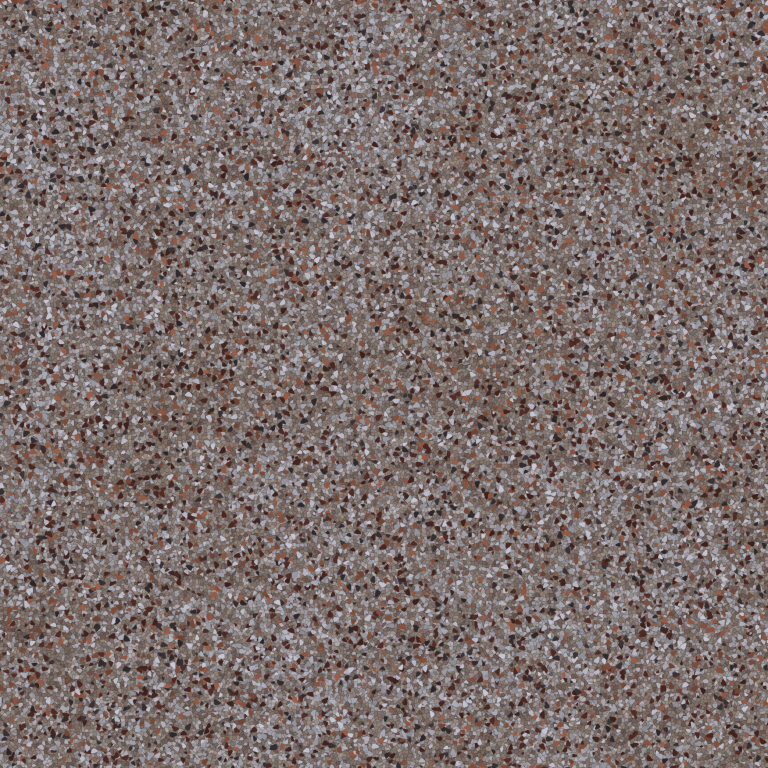
A Shadertoy shader for this texture:

```glsl
// Fine exposed-aggregate stone: tan and pale grit with scattered dark red, black and rust grains.

// Grain counts across the canvas
const float GRIT_CELLS = 215.0;
const float PEBBLE_CELLS = 132.0;

// Share of cells that hold each kind of pebble
const float DARK_RED_SHARE = 0.15;
const float BLACK_SHARE = 0.07;
const float RUST_SHARE = 0.11;
const float PALE_SHARE = 0.22;

const vec2 PEBBLE_RADIUS = vec2(0.20, 0.50);
const float CREVICE_SHADE = 0.78;
const float GRIT_JITTER = 0.14;

const vec3 TAN = vec3(0.535, 0.485, 0.455);
const vec3 PALE = vec3(0.640, 0.620, 0.640);
const vec3 UMBER = vec3(0.470, 0.400, 0.380);
const vec3 DARK_RED = vec3(0.285, 0.150, 0.130);
const vec3 BLACK = vec3(0.200, 0.175, 0.185);
const vec3 RUST = vec3(0.530, 0.310, 0.230);
const vec3 BLUE_WHITE = vec3(0.660, 0.660, 0.705);

vec3 hash3(vec2 p) {
    vec3 q = fract(p.xyx * vec3(0.1031, 0.1030, 0.0973));
    q += dot(q, q.yxz + 33.33);
    return fract((q.xxy + q.yzz) * q.zyx);
}

mat2 rotation(float a) {
    float c = cos(a), s = sin(a);
    return mat2(c, s, -s, c);
}

// Broad, soft drift of tone, about -1 to 1
float patches(vec2 uv) {
    float sum = 0.0, weight = 0.5;
    vec2 p = uv * 9.0;
    for (int i = 0; i < 4; i++) {
        p = rotation(1.1) * p + 2.3;
        sum += weight * sin(p.x + 1.3 * sin(p.y * 0.8)) * cos(p.y);
        p *= 1.9;
        weight *= 0.65;
    }
    return sum;
}

// Packed cellular grit with shaded crevices
vec3 grit(vec2 uv, float patchTone) {
    vec2 p = uv * GRIT_CELLS, cell = floor(p), nearestId = cell;
    float nearest = 9.0, second = 9.0;
    for (int y = -1; y <= 1; y++)
    for (int x = -1; x <= 1; x++) {
        vec2 id = cell + vec2(x, y);
        vec3 h = hash3(id);
        vec2 q = rotation(h.z * 6.283) * (p - id - h.xy);
        float d = length(q * vec2(0.8, 1.2));
        if (d < nearest) {
            second = nearest;
            nearest = d;
            nearestId = id;
        } else {
            second = min(second, d);
        }
    }
    vec3 h = hash3(nearestId + 417.0);
    float kind = h.x + 0.10 * patchTone;
    vec3 color = kind < 0.32 ? UMBER : kind < 0.72 ? TAN : PALE;
    color += GRIT_JITTER * (h.y - 0.5);
    color += 0.03 * (h.z - 0.5) * vec3(1.0, -0.3, -0.7);
    return color * mix(CREVICE_SHADE, 1.0, smoothstep(0.0, 0.32, second - nearest));
}

// Angular outline of a pebble: below 1 inside
float pebbleShape(vec2 q, float seed) {
    vec2 a = abs(q);
    float hexagon = max(a.x, dot(a, vec2(0.5, 0.866)));
    float wobble = 1.0 + 0.16 * sin(3.0 * atan(q.y, q.x) + seed * 40.0);
    return mix(hexagon, length(q), 0.5) * wobble;
}

// Scattered larger pebbles laid over the grit
vec3 addPebbles(vec3 color, vec2 uv, float patchTone) {
    vec2 p = uv * PEBBLE_CELLS, cell = floor(p);
    float edge = 0.5 * PEBBLE_CELLS / iResolution.y;
    for (int y = -1; y <= 1; y++)
    for (int x = -1; x <= 1; x++) {
        vec2 id = cell + vec2(x, y);
        vec3 place = hash3(id + 91.0), look = hash3(id + 733.0);
        float redEnd = DARK_RED_SHARE;
        float blackEnd = redEnd + BLACK_SHARE;
        float rustEnd = blackEnd + RUST_SHARE;
        float paleEnd = rustEnd + PALE_SHARE * (1.0 + 0.5 * patchTone);
        if (look.x > paleEnd) continue;

        vec3 stone = look.x < redEnd ? DARK_RED : look.x < blackEnd ? BLACK
                   : look.x < rustEnd ? RUST : BLUE_WHITE;
        stone *= 0.82 + 0.36 * look.z;
        float radius = mix(PEBBLE_RADIUS.x, PEBBLE_RADIUS.y, look.y);
        vec2 q = rotation(place.z * 6.283) * (p - id - place.xy);
        float d = radius * (pebbleShape(q * vec2(0.82, 1.22) / radius, place.z) - 1.0);
        // Thin contact shadow, then the pebble itself
        color *= 1.0 - 0.12 * (1.0 - smoothstep(0.0, 0.16, d));
        color = mix(color, stone, 1.0 - smoothstep(-edge, edge, d));
    }
    return color;
}

vec3 aggregate(vec2 uv) {
    float tone = patches(uv);
    vec3 color = addPebbles(grit(uv, tone), uv, tone);
    return color + 0.012 * tone * vec3(0.3, 0.5, 1.0);
}

void mainImage(out vec4 fragColor, in vec2 fragCoord) {
    // Four samples per pixel smooth the fine edges
    vec3 sum = vec3(0.0);
    for (int i = 0; i < 4; i++) {
        vec2 offset = vec2(i % 2, i / 2) * 0.5 - 0.25;
        sum += aggregate((fragCoord + offset) / iResolution.y);
    }
    fragColor = vec4(sum * 0.25, 1.0);
}
```
